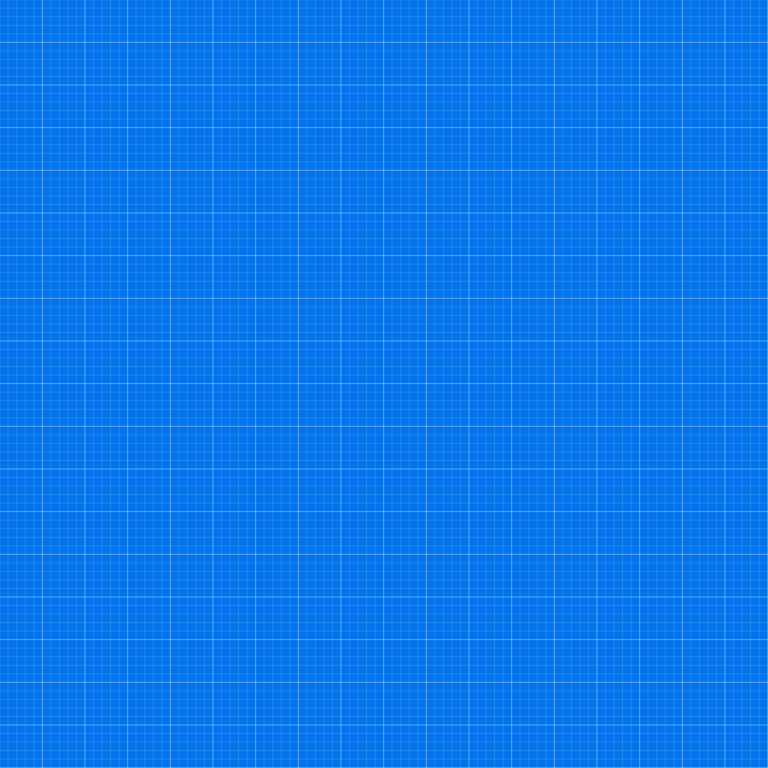
A Shadertoy shader for this pattern:

```glsl
// Blue drafting paper: a fine pale grid with every fifth line stronger, tiling seamlessly.
#define MAJOR_CELLS 18.0
#define SUBDIVISIONS 5.0
#define LINE_WIDTH 0.00137
#define LINE_OFFSET 0.00044
#define MINOR_ALPHA 0.11
#define MAJOR_ALPHA 0.34
#define PAPER_COLOR vec3(0.008, 0.452, 0.92)
#define LINE_COLOR vec3(1.0)

// Share of a pixel covered by a line, per axis
vec2 lineCoverage(vec2 distanceToLine, vec2 pixel) {
    vec2 halfLine = vec2(0.5 * LINE_WIDTH);
    vec2 upper = min(distanceToLine + 0.5 * pixel, halfLine);
    vec2 lower = max(distanceToLine - 0.5 * pixel, -halfLine);
    return clamp((upper - lower) / pixel, 0.0, 1.0);
}

// Opacity of the vertical (x) and horizontal (y) rulings
vec2 gridOpacity(vec2 uv, vec2 pixel) {
    float minorCells = MAJOR_CELLS * SUBDIVISIONS;
    vec2 lineIndex = floor(uv * minorCells + 0.5);
    vec2 distanceToLine = uv - lineIndex / minorCells;

    // Every fifth index is a major line; the half step guards the rounding
    vec2 indexInCell = mod(lineIndex + 0.5, SUBDIVISIONS);
    vec2 isMajor = 1.0 - step(1.0, indexInCell);
    vec2 alpha = mix(vec2(MINOR_ALPHA), vec2(MAJOR_ALPHA), isMajor);
    return alpha * lineCoverage(distanceToLine, pixel);
}

void mainImage(out vec4 fragColor, in vec2 fragCoord) {
    vec2 pixel = 1.0 / iResolution.xy;
    vec2 uv = fragCoord * pixel;

    // Rulings sit just inside the right and bottom edges of each cell
    vec2 opacity = gridOpacity(uv + vec2(LINE_OFFSET, -LINE_OFFSET), pixel);

    // Lay both directions over the paper, brighter where they cross
    float ink = 1.0 - (1.0 - opacity.x) * (1.0 - opacity.y);
    fragColor = vec4(mix(PAPER_COLOR, LINE_COLOR, ink), 1.0);
}
```
